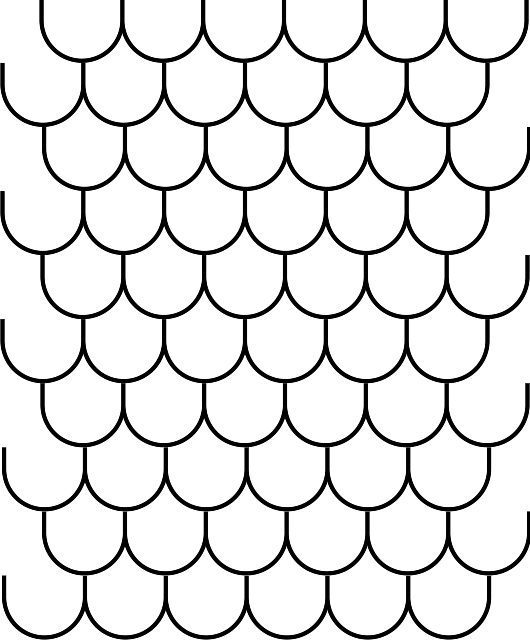
Write a WebGL 1 fragment shader that draws this pattern.

```glsl
precision highp float;
// Ten staggered rows of six U-shaped roof scales in black line on white.
// Each scale is a half circle with straight sides, drawn as a distance
// to its outline; a few rows slip slightly sideways.

uniform vec2 u_resolution;

// Left edge of a row, in scale widths; rows count up from the bottom.
float rowStart(float row) {
  float stagger = 0.495 * mod(row, 2.0);
  float lowSlip = 0.02 * step(row, 2.5);
  float midSlip = 0.02 * (1.0 - step(0.5, abs(row - 7.0)));
  float topSlip = -0.012 * step(8.5, row);
  return 0.031 + stagger + lowSlip + midSlip + topSlip;
}

// Signed distance to the stroke of one row, cut flat at its top.
float scaleRow(vec2 p, float row, float pitch, float halfWidth) {
  float x = p.x - rowStart(row);
  float y = p.y - 0.005 - row * pitch;
  float column = clamp(floor(x), 0.0, 5.0);
  vec2 fromCentre = vec2(x - column - 0.5, min(y - 0.5 - halfWidth, 0.0));
  float stroke = abs(length(fromCentre) - 0.5) - halfWidth;
  return max(stroke, y - pitch);
}

void main() {
  // One unit is the width of a scale.
  float unitsHigh = 7.918;
  float pixel = unitsHigh / u_resolution.y;
  vec2 p = gl_FragCoord.xy * pixel;

  float pitch = 0.7928;
  float nearestRow = floor((p.y - 0.005) / pitch);

  // Neighbouring rows keep the cut ends and joints smooth.
  float outline = 1.0;
  for (int i = -1; i <= 1; i++) {
    float row = nearestRow + float(i);
    if (row >= 0.0 && row <= 9.0) {
      outline = min(outline, scaleRow(p, row, pitch, 0.0265));
    }
  }

  float paper = smoothstep(-0.5 * pixel, 0.5 * pixel, outline);
  gl_FragColor = vec4(vec3(paper), 1.0);
}
```
